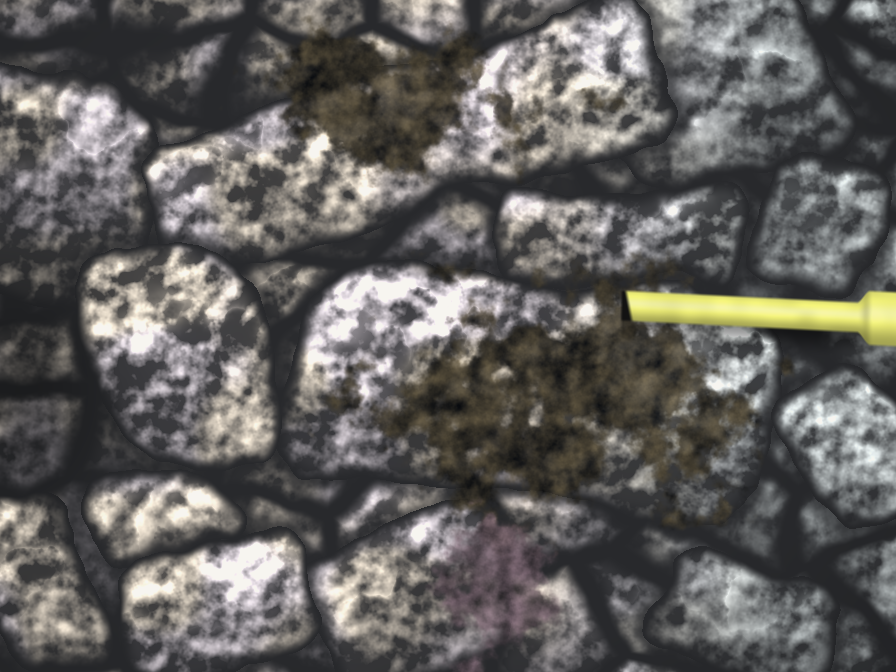
Give the GLSL for this texture, as a WebGL 1 fragment shader.

```glsl
precision highp float;
uniform vec2 u_resolution;

// State of the topmost stone under the current point
float depth, tilt, light, seed, occlusion;

vec2 hash2(vec2 p) {
  vec3 a = fract(p.xyx * vec3(0.1031, 0.103, 0.0973));
  a += dot(a, a.yzx + 33.33);
  return fract((a.xx + a.yz) * a.zy);
}

float noise(vec2 p) {
  vec2 i = floor(p), f = fract(p);
  f = f * f * (3.0 - 2.0 * f);
  return mix(mix(hash2(i).x, hash2(i + vec2(1, 0)).x, f.x),
             mix(hash2(i + vec2(0, 1)).x, hash2(i + 1.0).x, f.x), f.y);
}

float fbm(vec2 p) {
  float sum = 0.0, amp = 0.52;
  for (int i = 0; i < 4; i++) {
    sum += amp * noise(p);
    p = mat2(1.6, 1.2, -1.2, 1.6) * p + 7.3;
    amp *= 0.5;
  }
  return sum;
}

// Cellular bed of small stones
void layPebbles(vec2 p) {
  vec2 g = p * vec2(5.6, 7.4) + 20.0, cell = floor(g), id = cell, away = vec2(0);
  float near = 9.0, second = 9.0;
  for (int y = -1; y <= 1; y++) for (int x = -1; x <= 1; x++) {
    vec2 c = cell + vec2(x, y);
    vec2 d = g - c - 0.1 - 0.8 * hash2(c);
    float dist = length(d);
    if (dist < near) { second = near; near = dist; id = c; away = d; }
    else second = min(second, dist);
  }
  vec2 h = hash2(id + 5.0);
  depth = max(0.0, (second - near) * 0.1 - 0.006);
  tilt = clamp(away.y * 1.6, -1.0, 1.0);
  light = mix(0.45, 0.95, h.x);
  seed = h.y * 40.0;
  occlusion = 1.0;
}

// Rounded boulder: covers what lies below and shades its surroundings
void layRock(vec2 p, vec2 centre, vec2 size, float angle, float brightness) {
  float c = cos(angle), s = sin(angle);
  vec2 q = mat2(c, -s, s, c) * (p - centre);
  q.x += 0.2 * q.y * sin(centre.x * 31.0);
  float r = 0.5 * min(size.x, size.y);
  vec2 k = abs(q) - size + r;
  float d = length(max(k, 0.0)) + min(max(k.x, k.y), 0.0) - r;
  if (d < 0.0) {
    depth = -d;
    tilt = q.y / size.y;
    light = brightness;
    seed = centre.x * 19.0 + centre.y * 27.0;
    occlusion = 1.0;
  } else {
    occlusion *= mix(0.25, 1.0, smoothstep(0.0, 0.03, d));
  }
}

vec3 shadeStone(vec2 p) {
  vec2 s = p + seed;
  float broad = fbm(s * 8.0), grain = fbm(s * 36.0);
  float relief = grain - fbm(s * 36.0 + vec2(0.25, -0.5));
  float wave = noise(p * vec2(11.0, 15.0) + 2.5 * broad + 0.6 * grain + seed);
  float caustic = pow(1.0 - abs(2.0 * wave - 1.0), 3.5);
  caustic *= smoothstep(-0.7, 0.7, tilt + 2.0 * (broad - 0.5));
  float tone = 0.33 + 0.8 * (broad - 0.5) + 0.75 * (grain - 0.5) + 0.8 * relief;
  tone = max(tone, 0.06) * (0.88 + 0.28 * tilt) + 0.45 * caustic * light * (0.4 + grain);
  float lit = smoothstep(0.0, 0.028, depth) * occlusion;
  vec3 tint = mix(vec3(1.08, 1.0, 0.88), vec3(1.04, 0.98, 1.01), smoothstep(0.35, 0.65, noise(s * 9.0)));
  tint = mix(tint, vec3(0.96, 1.0, 0.99), smoothstep(0.75, 1.2, p.x));
  return vec3(0.085, 0.086, 0.094) + tint * tone * light * lit;
}

// Fuzzy patch of growth with a ragged outline
float tuft(vec2 p, vec2 centre, vec2 size) {
  float ragged = 1.8 * (fbm(p * 13.0) - 0.5) + 1.2 * (fbm(p * 40.0) - 0.5);
  return 1.0 - smoothstep(0.6, 1.15, length((p - centre) / size) + ragged);
}

void main() {
  vec2 p = gl_FragCoord.xy / u_resolution.y;
  p.x *= 1.3333 * u_resolution.y / u_resolution.x;
  vec2 warp = vec2(fbm(p * 6.0), fbm(p * 6.0 + 31.0)) - 0.5;
  vec2 w = p + 0.08 * warp;

  // Stones, from lowest to highest
  layPebbles(w);
  layRock(w, vec2(0.06, 0.73), vec2(0.18, 0.17), -0.3, 0.85);
  layRock(w, vec2(1.05, 0.88), vec2(0.17, 0.15), 0.2, 0.75);
  layRock(w, vec2(1.22, 0.67), vec2(0.09, 0.1), -0.3, 0.85);
  layRock(w, vec2(0.60, 0.79), vec2(0.39, 0.105), 0.3, 1.2);
  layRock(w, vec2(0.92, 0.65), vec2(0.19, 0.075), -0.03, 1.05);
  layRock(w, vec2(0.6, 0.1), vec2(0.15, 0.12), 0.4, 0.9);
  layRock(w, vec2(0.79, 0.42), vec2(0.36, 0.16), -0.1, 1.15);
  layRock(w, vec2(0.273, 0.47), vec2(0.135, 0.155), 0.05, 1.3);
  layRock(w, vec2(0.24, 0.235), vec2(0.1, 0.06), 0.3, 0.9);
  layRock(w, vec2(0.325, 0.1), vec2(0.15, 0.095), 0.2, 1.15);
  layRock(w, vec2(0.05, 0.13), vec2(0.09, 0.14), 0.1, 1.0);
  layRock(w, vec2(1.28, 0.33), vec2(0.09, 0.13), 0.5, 0.95);
  layRock(w, vec2(1.11, 0.09), vec2(0.13, 0.09), -0.3, 0.75);
  vec3 color = shadeStone(p);

  // Olive weed and a pinkish tuft
  float fuzz = fbm(p * 48.0);
  float weed = max(tuft(p, vec2(0.58, 0.85), vec2(0.21, 0.08)), tuft(p, vec2(0.86, 0.4), vec2(0.23, 0.15)));
  color = mix(color, vec3(0.27, 0.23, 0.15) * (1.6 * fuzz - 0.32), 0.88 * weed);
  color = mix(color, vec3(0.56, 0.44, 0.5) * fuzz, 0.8 * tuft(p, vec2(0.74, 0.11), vec2(0.07, 0.09)));

  // Shaded corners, then a hazy lift of the tones
  color *= 1.0 - 0.5 * smoothstep(0.3, 0.0, length((p - vec2(0.03, 0.42)) * vec2(1.3, 1.0)));
  color *= 1.0 - 0.25 * smoothstep(0.45, 0.95, length((p - vec2(0.62, 0.52)) * vec2(0.9, 1.0)));
  color = min(color, 1.05);
  color = color * (1.22 - 0.2 * color) + vec3(0.055, 0.058, 0.06);

  // Yellow pipe with a collar and a dark open end
  float across = p.y - 0.545 + 0.05 * (p.x - 0.93);
  float collar = smoothstep(1.275, 1.295, p.x);
  float radius = 0.022 + 0.018 * collar;
  float start = smoothstep(0.922, 0.928, p.x);
  color *= 1.0 - 0.5 * start * smoothstep(0.045, 0.0, abs(across + 0.02));
  float round = across / radius;
  float shine = 0.68 + 0.32 * smoothstep(-1.0, 0.0, round) - 0.08 * smoothstep(0.6, 1.0, round);
  vec3 paint = vec3(0.96, 0.96, 0.48 + 0.16 * smoothstep(0.5, 0.0, abs(round - 0.2)));
  paint *= shine * (0.94 + 0.1 * noise(p * 40.0)) * (1.0 - 0.25 * collar * smoothstep(1.3, 1.285, p.x));
  paint = mix(vec3(0.07), paint, smoothstep(0.932, 0.94, p.x + 0.2 * across));
  color = mix(color, paint, start * smoothstep(0.003, -0.003, abs(across) - radius));

  gl_FragColor = vec4(min(color, vec3(0.97, 0.96, 0.94)), 1.0);
}
```
